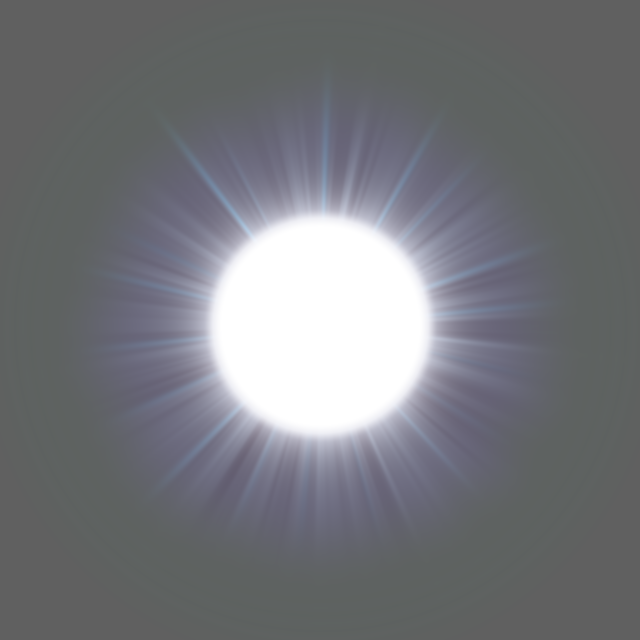
A Shadertoy shader for this background:

```glsl
// A white sun with a soft violet halo and fine blue rays on a grey ground.
// Radial falloffs build the disc and halo; looping angular noise makes the
// fine streaks, and narrow Gaussian wedges make the long rays.

const float TAU = 6.2831853;

float hash(float n) {
    return fract(sin(n * 127.1) * 43758.5453);
}

// Smooth noise around the circle, repeating after "cells" steps.
float angularNoise(float turn, float cells, float seed) {
    float x = turn * cells;
    float cell = floor(x);
    float a = hash(mod(cell, cells) + seed);
    float b = hash(mod(cell + 1.0, cells) + seed);
    return mix(a, b, smoothstep(0.0, 1.0, x - cell));
}

// Long rays: x is the direction in degrees, y the strength.
const vec2 RAYS[18] = vec2[18](
    vec2(127.5, 1.0), vec2(88.4, 0.9), vec2(60.2, 0.75), vec2(46.5, 0.5),
    vec2(19.8, 0.65), vec2(5.5, 0.6), vec2(-13.6, 0.35), vec2(-47.0, 0.35),
    vec2(-74.5, 0.3), vec2(-95.5, 0.35), vec2(-113.4, 0.35), vec2(-135.0, 0.65),
    vec2(-155.4, 0.45), vec2(-174.0, 0.5), vec2(166.5, 0.6), vec2(155.0, 0.45),
    vec2(117.5, 0.25), vec2(-32.0, 0.25));

float longRays(float angle, float r) {
    float light = 0.0;
    for (int i = 0; i < 18; i++) {
        float away = angle - radians(RAYS[i].x);
        away -= TAU * round(away / TAU);
        float width = 0.012 + 0.006 * hash(float(i) + 3.0);
        float reach = 0.34 + 0.12 * RAYS[i].y;
        float fade = 1.0 - smoothstep(0.22, reach, r);
        light += RAYS[i].y * fade * exp(-away * away / (2.0 * width * width));
    }
    return light;
}

void mainImage(out vec4 fragColor, in vec2 fragCoord) {
    vec2 p = (fragCoord - 0.5 * iResolution.xy) / min(iResolution.x, iResolution.y);
    p -= vec2(0.001, -0.009);
    float r = length(p);
    float angle = atan(p.y, p.x);
    float turn = angle / TAU + 0.5;

    // Grey ground, a faint green ring zone and the wide violet halo.
    vec3 color = vec3(0.376);
    color = mix(color, vec3(0.368, 0.384, 0.378), 1.0 - smoothstep(0.47, 0.56, r));
    color += 0.002 * sin(r * 260.0) * smoothstep(0.4, 0.46, r)
           * (1.0 - smoothstep(0.48, 0.53, r));
    float haloEdge = r + 0.025 * (angularNoise(turn, 36.0, 5.0) - 0.5);
    color = mix(color, vec3(0.395, 0.388, 0.466), 1.0 - smoothstep(0.27, 0.42, haloEdge));

    // Fine streaks at three scales, strongest near the disc.
    float streaks = 0.4 * angularNoise(turn, 48.0, 11.0)
                  + 0.35 * angularNoise(turn, 110.0, 71.0)
                  + 0.25 * angularNoise(turn, 230.0, 201.0) - 0.5;
    float streakFade = smoothstep(0.15, 0.2, r) * (1.0 - smoothstep(0.2, 0.39, r));
    color += vec3(0.11, 0.16, 0.17) * streaks * streakFade;

    // Long blue rays.
    color += vec3(0.015, 0.105, 0.135) * longRays(angle, r) * smoothstep(0.15, 0.2, r);

    // Pale inner glow with an uneven falloff.
    float glow = exp(-(25.0 - 9.0 * streaks) * max(r - 0.168, 0.0));
    color += vec3(0.46, 0.47, 0.44) * glow;

    // White disc with a soft rim.
    color = mix(color, vec3(1.0), 1.0 - smoothstep(0.153, 0.184, r));
    fragColor = vec4(clamp(color, 0.0, 1.0), 1.0);
}
```
